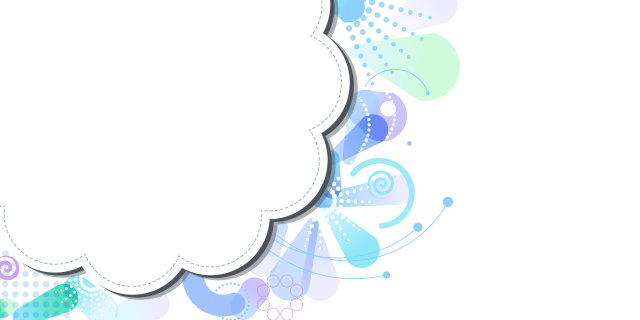
Give the GLSL for this background, as a WebGL 1 fragment shader.

```glsl
precision highp float;
// A white scalloped card with a stitched rim and a double shadow, lying over
// translucent petals, swirls, bead fans and tendrils. Petals multiply.
// The canvas is 200 wide and 100 high, with its origin at the lower left.
uniform vec2 u_resolution;

const float PI = 3.14159265, LOBE_STEP = PI / 6.0;
const float CARD_RING = 48.6, LOBE_RADIUS = 18.5, CARD_CORE = 52.0;
const float STITCH_INSET = 2.6, STITCH_PERIOD = 1.9;
const vec2 CARD_CENTER = vec2(42.2, 75.0);
const vec2 DARK_SHIFT = vec2(1.3, -0.9), SOFT_SHIFT = vec2(2.5, -1.6);
const vec3 WHITE = vec3(1.0), HAZE = vec3(0.93, 0.93, 1.0);
const vec3 SLATE = vec3(0.30, 0.33, 0.35), STITCH = vec3(0.60, 0.70, 0.71);
const vec3 SKY = vec3(0.55, 0.82, 0.98), AQUA = vec3(0.55, 0.91, 0.97);
const vec3 MIST = vec3(0.88, 0.97, 1.0), PERI = vec3(0.80, 0.87, 1.0);
const vec3 BLUE = vec3(0.54, 0.70, 0.99), LILAC = vec3(0.80, 0.76, 1.0);
const vec3 VIOLET = vec3(0.78, 0.58, 0.96);
const vec3 MINT = vec3(0.81, 0.98, 0.86), JADE = vec3(0.30, 0.88, 0.74);

vec2 pos;
vec3 color;

float cover(float d) { return clamp(0.5 - d * u_resolution.y / 100.0, 0.0, 1.0); }
void paint(vec3 ink, float d, float alpha) { color = mix(color, ink, cover(d) * alpha); }
vec2 polar(float a) { return vec2(cos(a), sin(a)); }
float angle(vec2 v) { return atan(v.y, v.x); }
float disc(float x, float y, float r) { return length(pos - vec2(x, y)) - r; }

// Tapered petal: ends holds root and tip, each with its radius and tint
void petal(vec4 ends, float rootR, float tipR, vec3 rootInk, vec3 tipInk) {
  vec2 axis = ends.zw - ends.xy, q = pos - ends.xy;
  float h = clamp(dot(q, axis) / dot(axis, axis), 0.0, 1.0);
  float d = length(q - axis * h) - mix(rootR, tipR, h);
  color *= mix(WHITE, mix(rootInk, tipInk, h), cover(d));
}
// Distance to an arc, or to beads along it when gap > 0
float arc(vec2 o, float r, float mid, float span, float gap) {
  float a = mod(angle(pos - o) - mid + PI, 2.0 * PI) - PI;
  if (gap > 0.0) a = floor(a / gap + 0.5) * gap;
  return length(pos - o - r * polar(mid + clamp(a, -span, span)));
}
// Rays of beads that shrink outwards
float fan(vec2 o, float first, float turn, float rays, float reach, float bead) {
  float a = mod(angle(pos - o) - first + turn * 0.5, 2.0 * PI), gap = bead * 2.4;
  vec2 dir = polar(first + turn * min(floor(a / turn), rays - 1.0));
  float x = gap * clamp(floor(dot(pos - o, dir) / gap + 0.5), 2.0, floor(reach / gap));
  return length(pos - o - dir * x) - bead * (1.0 - 0.6 * x / reach);
}
float spiral(vec2 o, float pitch, float reach, float width) {
  float r = length(pos - o), turn = r / pitch - angle(pos - o) / (2.0 * PI);
  return max(abs(fract(turn) - 0.5) * pitch - width, r - reach);
}
// Thin curve ending in a round knob
void tendril(vec2 o, float r, float start, float end, float knob) {
  float line = arc(o, r, 0.5 * (start + end), 0.5 * abs(end - start), 0.0) - 0.13;
  paint(SKY, min(line, length(pos - o - r * polar(end)) - knob), 1.0);
}
// Scalloped card: x is the distance, y the length along the lobe
vec2 card(vec2 p) {
  p -= CARD_CENTER;
  float a = mod(angle(p) + 0.017 + LOBE_STEP * 0.5, LOBE_STEP) - LOBE_STEP * 0.5;
  vec2 q = length(p) * polar(a) - vec2(CARD_RING, 0.0);
  return vec2(min(length(q) - LOBE_RADIUS, length(p) - CARD_CORE), angle(q) * LOBE_RADIUS);
}
void upperOrnament() {
  petal(vec4(117, 88, 136, 99), 1.0, 7.0, WHITE, HAZE);
  petal(vec4(104, 100, 109, 98), 3.0, 5.0, AQUA, SKY);
  petal(vec4(112, 83.9, 133, 79.2), 2.6, 10.7, MIST, MINT);
  paint(SKY, fan(vec2(104.2, 102.6), -1.17, 0.227, 6.0, 33.0, 1.3), 0.8);
  tendril(vec2(123.4, 67.4), 10.9, 2.6, 0.33, 0.6);
  petal(vec4(109, 50.5, 113.8, 67), 2.0, 5.0, PERI, MIST);
  petal(vec4(114.5, 66, 119.2, 63.8), 6.0, 8.0, PERI, LILAC);
  petal(vec4(104, 50.5, 116.5, 59.5), 2.0, 4.8, PERI, BLUE);
  paint(WHITE, disc(121.3, 66.0, 2.4), 0.95);
  paint(WHITE, arc(vec2(102.9, 61), 12.5, 0.0, 0.7, 0.13) - 0.5, 1.0);
  paint(WHITE, arc(vec2(112, 64), 11.3, 0.0, 0.65, 0.13) - 0.45, 1.0);
  paint(BLUE, min(disc(127.9, 55.2, 0.7), disc(112.0, 53.6, 0.7)), 0.8);
}
void bloom() {
  petal(vec4(100, 37, 125, 40.8), 2.0, 4.8, SKY, HAZE);
  petal(vec4(100, 37, 113, 22), 1.0, 5.7, MIST, AQUA);
  petal(vec4(97.7, 30, 90.6, 12.5), 2.0, 6.5, PERI, PERI);
  petal(vec4(98.5, 30, 100, 12), 1.0, 6.0, PERI, HAZE);
  petal(vec4(88, 29, 82, 18.5), 2.0, 5.0, PERI, HAZE);
  petal(vec4(103.6, 41, 103.6, 50.5), 3.0, 2.5, BLUE, AQUA);
  paint(AQUA, arc(vec2(118.5, 39.6), 10.2, 0.5, 2.0, 0.0) - 0.9, 0.85);
  paint(AQUA, spiral(vec2(119.3, 42.4), 2.2, 4.5, 0.5), 0.9);
  paint(WHITE, fan(vec2(100.3, 37.5), -1.9, 0.31, 10.0, 16.0, 0.9), 1.0);
  tendril(vec2(108.9, 53.9), 35.4, -2.28, -0.5, 1.6);
  tendril(vec2(105.5, 57), 37.6, -2.25, -0.84, 1.45);
  tendril(vec2(110.7, 57), 44.1, -2.25, -1.34, 1.15);
}
void lowerOrnament() {
  paint(PERI, max(length(mod(pos, 3.2) - 1.6) - 1.0, disc(8.0, 8.0, 16.0)), 0.8);
  petal(vec4(7, 1, 20, 6.8), 3.0, 4.5, AQUA, JADE);
  petal(vec4(0, 3.5, 2, 4), 3.0, 2.8, JADE, MINT);
  petal(vec4(24, 10, 32, 3), 4.0, 5.0, AQUA, MIST);
  petal(vec4(40, 2, 48, 5), 4.0, 5.0, MIST, HAZE);
  paint(VIOLET, spiral(vec2(2, 16.1), 2.4, 4.0, 0.65), 0.85);
  paint(WHITE, fan(vec2(28.6, 12.8), 2.9, 0.3, 9.0, 12.0, 0.7), 1.0);
  petal(vec4(76, 4, 79.5, 8.8), 4.0, 4.5, PERI, LILAC);
  paint(BLUE, arc(vec2(69.8, 14), 9.5, -2.1, 0.9, 0.0) - 3.4, 0.8);
  paint(SKY, arc(vec2(72.1, 5.7), 5.7, 0.0, PI, PI / 14.0) - 0.35, 1.0);
  vec2 q = pos - vec2(87.5, 7); // line flower
  q = length(q) * polar(mod(angle(q), PI / 4.0) - PI / 8.0) - vec2(5.6, 0);
  paint(VIOLET, abs(length(q) - 1.9) - 0.12, 0.75);
}
void main() {
  pos = 100.0 * gl_FragCoord.xy / u_resolution.y;
  color = WHITE;
  upperOrnament(); bloom(); lowerOrnament();
  paint(SLATE, card(pos - SOFT_SHIFT).x, 0.45);
  paint(SLATE, card(pos - DARK_SHIFT).x, 1.0);
  vec2 rim = card(pos);
  paint(WHITE, rim.x, 1.0);
  float dash = (abs(fract(rim.y / STITCH_PERIOD) - 0.5) - 0.3) * STITCH_PERIOD;
  paint(STITCH, max(abs(rim.x + STITCH_INSET) - 0.14, dash), 1.0);
  gl_FragColor = vec4(color, 1.0);
}
```
